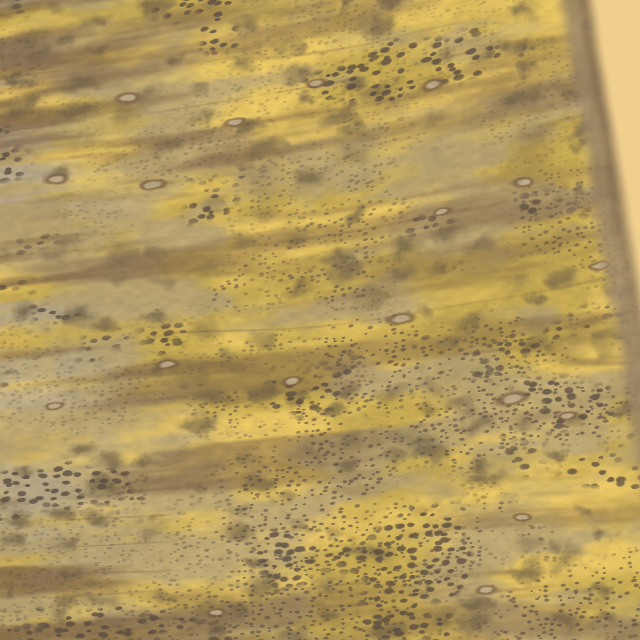
A WebGL 2 fragment shader for this texture:

```glsl
#version 300 es
precision highp float;
// Ageing yellow leaf: fanned fibres, soft brown spots, fine specks, scars and a pale midrib.

#define FIBRE_SLOPE 0.05
#define FIBRE_FAN 0.14
#define FILM_AMOUNT 0.72
#define STREAK_AMOUNT 0.75
#define SPOT_AMOUNT 0.72
#define SPOT_KEEP 0.50
#define SPECK_AMOUNT 0.75
#define SCAR_KEEP 0.20
#define GRAIN_AMOUNT 0.13

uniform vec2 u_resolution;
out vec4 fragColor;

const vec3 BRIGHT_YELLOW = vec3(0.90, 0.77, 0.39);
const vec3 DEEP_YELLOW = vec3(0.77, 0.66, 0.32);
const vec3 GREY_FILM = vec3(0.68, 0.61, 0.47);
const vec3 SILVER = vec3(0.70, 0.65, 0.57);
const vec3 BROWN = vec3(0.48, 0.38, 0.27);
const vec3 SPOT_GREY = vec3(0.44, 0.38, 0.28);
const vec3 SPECK_DARK = vec3(0.33, 0.28, 0.25);
const vec3 SCAR_PALE = vec3(0.75, 0.68, 0.55);
const vec3 RIB_CREAM = vec3(0.94, 0.81, 0.55);
const vec3 RIB_SHADE = vec3(0.60, 0.52, 0.40);

float hash(vec2 p) {
  return fract(sin(dot(p, vec2(127.1, 311.7))) * 43758.5);
}

float noise(vec2 p) {
  vec2 i = floor(p), f = fract(p);
  f = f * f * (3.0 - 2.0 * f);
  return mix(mix(hash(i), hash(i + vec2(1, 0)), f.x),
             mix(hash(i + vec2(0, 1)), hash(i + vec2(1, 1)), f.x), f.y);
}

float fbm(vec2 p) {
  float sum = 0.0, amp = 0.533;
  for (int i = 0; i < 4; i++) {
    sum += amp * noise(p);
    p = p * 2.03 + 17.3;
    amp *= 0.5;
  }
  return sum;
}

// Distance to the nearest scattered disc, in units of that disc's radius.
float scatter(vec2 p, float keep, float radius) {
  vec2 cell = floor(p);
  float nearest = 9.0;
  for (int y = -1; y <= 1; y++)
    for (int x = -1; x <= 1; x++) {
      vec2 c = cell + vec2(x, y);
      if (hash(c + 7.7) > keep) continue;
      vec2 centre = c + 0.15 + 0.7 * vec2(hash(c + 1.3), hash(c + 4.9));
      float r = radius * (0.5 + 0.5 * hash(c + 9.1));
      nearest = min(nearest, length(p - centre) / r);
    }
  return nearest;
}

void main() {
  vec2 uv = gl_FragCoord.xy / u_resolution;

  // Fibre space: x runs along the veins, y across them
  vec2 fp = vec2(uv.x, uv.y - uv.x * (FIBRE_SLOPE + FIBRE_FAN * uv.y));
  fp.y += 0.012 * (noise(uv * 4.0) - 0.5);
  float leftSide = 1.0 - smoothstep(0.0, 0.55, uv.x);

  // Yellow ground with a greyish film
  vec3 col = mix(DEEP_YELLOW, BRIGHT_YELLOW, smoothstep(0.32, 0.64, fbm(fp * vec2(5.0, 14.0))));
  float film = smoothstep(0.42, 0.68, fbm(fp * vec2(7.0, 20.0) + 31.0) + 0.07 * leftSide);
  col = mix(col, GREY_FILM, film * FILM_AMOUNT);
  float sheen = smoothstep(0.42, 0.62, fbm(fp * vec2(3.0, 24.0) + 53.0));
  col = mix(col, SILVER, sheen * 0.7 * (1.0 - smoothstep(0.0, 0.28, uv.x)));

  // Broad brown streaks and thin veins
  float streak = smoothstep(0.52, 0.76, fbm(fp * vec2(2.6, 23.0) + 71.0) + 0.06 * leftSide);
  col = mix(col, BROWN, streak * STREAK_AMOUNT * mix(0.6, 1.0, leftSide));
  float vein = 1.0 - smoothstep(0.0, 0.06, abs(noise(fp * vec2(1.6, 26.0) + 11.0) - 0.5));
  col = mix(col, BROWN, vein * 0.32 * smoothstep(0.4, 0.65, fbm(fp * 6.0 + 3.0)));

  // Soft mould spots with ragged rims
  vec2 warp = vec2(fbm(uv * 38.0), fbm(uv * 38.0 + 40.0)) - 0.5;
  float spot = 1.0 - smoothstep(0.1, 1.15, scatter(fp * vec2(14.0, 25.0) + warp * 0.7, SPOT_KEEP, 0.52));
  spot *= 0.55 + 0.45 * smoothstep(0.35, 0.6, fbm(fp * vec2(9.0, 15.0) + 90.0));
  col = mix(col, SPOT_GREY, spot * SPOT_AMOUNT);

  // Fine and coarse specks gathered in patches
  float lower = smoothstep(0.05, 0.45, uv.x) * (1.0 - smoothstep(0.5, 0.85, uv.y));
  float patchy = smoothstep(0.42, 0.64, fbm(fp * vec2(7.0, 11.0) + 120.0) + 0.09 * lower);
  vec2 jitter = warp * 0.5;
  float fine = 1.0 - smoothstep(0.5, 1.2, scatter(fp * vec2(85.0, 150.0) + jitter, 0.5, 0.42));
  float clump = smoothstep(0.57, 0.68, fbm(fp * vec2(6.0, 9.0) + 150.0) + 0.06 * lower);
  float coarse = 1.0 - smoothstep(0.6, 1.1, scatter(fp * vec2(52.0, 95.0) + jitter, 0.6, 0.5));
  float specks = max(fine * patchy * (0.3 + 0.5 * lower), coarse * clump);
  col = mix(col, SPECK_DARK, specks * SPECK_AMOUNT);

  // Pale scars with dark rims
  float scar = scatter(fp * vec2(7.0, 18.0) + warp * 0.1, SCAR_KEEP, 0.14);
  col = mix(col, BROWN, 0.75 * (1.0 - smoothstep(0.9, 1.6, scar)));
  col = mix(col, SCAR_PALE, 0.9 * (1.0 - smoothstep(0.5, 0.95, scar)));

  // Fibre grain
  col *= 1.0 + GRAIN_AMOUNT * (fbm(fp * vec2(70.0, 140.0)) - 0.5);

  // Blurred midrib and its shaded border
  float rib = uv.x - 0.915 - 0.17 * (1.0 - uv.y) + 0.006 * (noise(uv * 14.0) - 0.5);
  vec3 border = RIB_SHADE * (0.85 + 0.3 * fbm(uv * vec2(30.0, 18.0)));
  col = mix(col, border, 0.85 * smoothstep(-0.055, -0.025, rib));
  col = mix(col, BROWN, 0.4 * smoothstep(-0.022, -0.006, rib) * smoothstep(0.4, 0.8, uv.y));
  col = mix(col, RIB_CREAM, smoothstep(-0.008, 0.018, rib));

  fragColor = vec4(clamp(col, 0.0, 1.0), 1.0);
}
```
